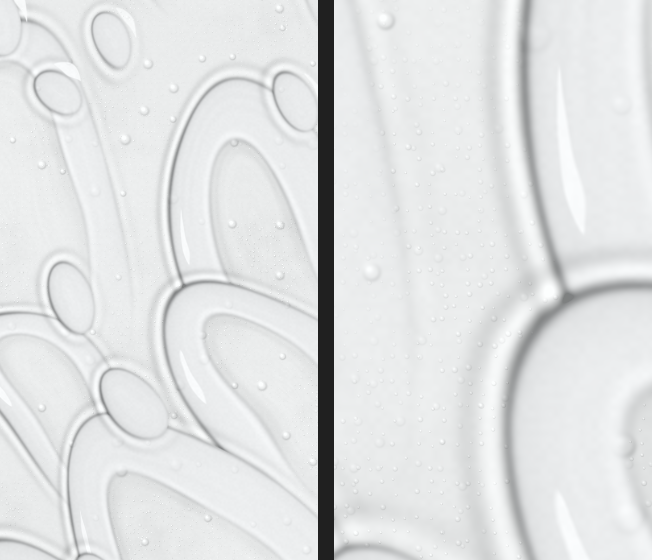
Left: the whole. Right: its middle third, enlarged.
Write a WebGL 2 fragment shader that draws this texture.

```glsl
#version 300 es
precision highp float;
// Smeared clear gel: pale overlapping swoops with shaded ridges, glossy glints and tiny air bubbles.

#define BASE_TONE 0.928
#define RIDGE_DARK 0.30
#define RIDGE_WIDTH 0.0065
#define RIM_LIGHT 0.06
#define WARP 0.10
#define SWOOP_SPACING vec2(0.68, 0.52)
#define LOOP_SPACING vec2(0.44, 0.42)
#define LOOP_SHARE 0.42
#define GRAIN_CELL 0.013
#define GRAIN_DEPTH 0.085
#define BUBBLE_CELL 0.085
#define LIGHT_DIR vec2(-0.92, 0.39)

uniform vec2 u_resolution;
out vec4 fragColor;

float hash(vec2 p) {
  return fract(sin(dot(p, vec2(127.1, 311.7))) * 43758.5453);
}

float noise(vec2 p) {
  vec2 i = floor(p), f = fract(p);
  f = f * f * (3.0 - 2.0 * f);
  return mix(mix(hash(i), hash(i + vec2(1, 0)), f.x),
             mix(hash(i + vec2(0, 1)), hash(i + vec2(1, 1)), f.x), f.y);
}

float bump(float x, float width) {
  return exp(-x * x / (width * width));
}

float ellipseDistance(vec2 q, vec2 r) {
  float k = length(q / r);
  return k * (k - 1.0) / max(length(q / (r * r)), 1e-4);
}

// One smear of gel: its body hides what lies below, its rim is shaded.
// closed = 0 gives an open swoop with a fading tail, 1 a small full loop.
void paintSmear(vec2 p, vec2 seed, vec2 radii, float closed, inout float tone, inout float grain) {
  float tilt = mix(0.2, 1.1, hash(seed + 3.3));
  vec2 side = vec2(cos(tilt), sin(tilt)), tip = vec2(-side.y, side.x);
  vec2 q = vec2(dot(p, side), dot(p, tip));
  q.x += mix(-0.3, 0.7, hash(seed + 5.1)) * q.y * q.y;
  float d = ellipseDistance(q, radii);
  if (d > 0.12) return;

  vec2 n = normalize(q / (radii * radii) + 1e-5);
  float facing = smoothstep(-0.8, 0.9, dot(n.x * side + n.y * tip, LIGHT_DIR));
  float waver = noise(p * 9.0 + seed * 7.0);
  float fade = mix(smoothstep(-0.95, 0.15, q.y / radii.y), 1.0, closed);
  float strength = fade * mix(0.22, 1.0, facing) * mix(0.6, 1.15, waver);
  float w = RIDGE_WIDTH * mix(1.0, 0.85, closed) * mix(0.75, 1.35, waver);

  // Body, with faint streaks along the sweep
  float inside = smoothstep(0.003, -0.003, d) * fade;
  float streak = noise(vec2(d * 65.0, q.y * 3.0) + seed * 11.0) - 0.5;
  tone = mix(tone, BASE_TONE + 0.014 * streak, inside);
  grain = mix(grain, 0.0, inside);

  // Inner edge of the smooth band, bubbly gel beyond it
  float open = 1.0 - closed;
  float band = radii.x * mix(0.3, 0.6, hash(seed + 8.2)) + 0.07 * (noise(p * 3.5 + seed) - 0.5);
  float e = d + band;
  float inner = smoothstep(0.012, -0.012, e) * inside * open;
  grain = mix(grain, 1.0, inner);
  tone -= inside * open * (0.085 * bump(e, 0.008) + 0.04 * bump(e + 0.02, 0.022)
        - 0.035 * bump(e - 0.018, 0.011)) * mix(0.5, 1.2, waver);

  // Outer ridge: dark crease, inner falloff, pale rim and its cast shade
  float shade = RIDGE_DARK * bump(d, w)
              + 0.085 * exp(min(d, 0.0) / 0.022) * smoothstep(0.004, -0.004, d)
              + 0.085 * bump(d - 0.036, 0.011);
  tone += strength * (RIM_LIGHT * bump(d - 0.017, 0.009) - shade);

  // Glossy glint, tapered along the edge
  float a = atan(q.x, q.y);
  float middle = mix(-1.1 + 0.6 * hash(seed + 1.7), 1.5, closed);
  float turn = (a - middle) / mix(0.27, 0.75, closed);
  float taper = 1.0 - turn * turn;
  float offset = mix(-0.042, 0.020, closed);
  float halfWidth = 0.017 * taper * mix(0.3, 1.2, noise(p * 17.0 + seed));
  float glint = smoothstep(0.003, -0.003, abs(d - offset) - halfWidth);
  glint *= smoothstep(0.0, 0.2, taper) * step(0.35, hash(seed + 6.4));
  tone = mix(tone, 0.99, glint * 0.92);
}

// Round bubbles on a jittered lattice: shaded rim and a bright spot.
float bubbles(vec2 p, float cell, float share) {
  vec2 id = floor(p / cell);
  float r = mix(0.10, 0.24, pow(hash(id + 4.7), 2.0));
  vec2 c = 0.3 + 0.4 * vec2(hash(id + 1.3), hash(id + 9.1));
  vec2 v = (fract(p / cell) - c) / r;
  float m = length(v);
  float rim = bump(m - 0.95, 0.28) * (0.45 - 0.55 * dot(v, vec2(-0.5, 0.7)));
  float spot = bump(length(v - vec2(-0.25, 0.3)), 0.5);
  return (spot - rim) * step(hash(id + 2.9), share);
}

void main() {
  vec2 uv = gl_FragCoord.xy / u_resolution.x;
  vec2 p = uv + WARP * (vec2(noise(uv * 2.3 + 4.0), noise(uv * 2.3 + 19.0)) - 0.5);
  float tone = BASE_TONE, grain = 0.9;

  // Large swoops, laid from the top down
  for (int j = 4; j >= -1; j--) {
    for (int i = -1; i <= 2; i++) {
      vec2 id = vec2(i, j);
      vec2 jitter = vec2(hash(id + 0.6), hash(id + 7.7)) - 0.5;
      vec2 center = (id + vec2(0.5 * mod(float(j), 2.0), 0.0) + 0.6 * jitter) * SWOOP_SPACING;
      float size = mix(0.7, 1.25, hash(id + 12.4));
      if (hash(id + 15.8) < 0.8) paintSmear(p - center, id, vec2(0.29, 0.52) * size, 0.0, tone, grain);
    }
  }
  // Small closed loops
  for (int j = 0; j <= 4; j++) {
    for (int i = 0; i <= 2; i++) {
      vec2 id = vec2(i, j) + 40.0;
      vec2 center = (vec2(i, j) + vec2(hash(id + 0.6), hash(id + 7.7)) - 0.25) * LOOP_SPACING;
      float size = mix(0.7, 1.25, hash(id + 12.4));
      if (hash(id + 15.8) < LOOP_SHARE) paintSmear(p - center, id, vec2(0.075, 0.125) * size, 1.0, tone, grain);
    }
  }

  // Air bubbles, cloudy patches and fine tooth
  float patches = smoothstep(0.3, 0.85, noise(uv * 6.0 + 30.0));
  float fine = bubbles(uv, GRAIN_CELL, 0.55) + 0.6 * bubbles(uv + 3.17, GRAIN_CELL * 1.7, 0.4);
  tone += grain * GRAIN_DEPTH * mix(0.2, 1.0, patches) * fine;
  tone += 0.12 * mix(0.25, 1.0, grain) * bubbles(uv + 1.7, BUBBLE_CELL, 0.2);
  tone -= grain * 0.025 * patches * noise(uv * 24.0);
  tone += 0.014 * (noise(uv * 150.0) - 0.5) + 0.02 * (noise(uv * 2.5 + 8.0) - 0.5);

  tone = clamp(tone, 0.5, 0.995);
  vec3 color = vec3(tone - 0.007, tone, tone + 0.004 * (1.0 - grain));
  fragColor = vec4(color, 1.0);
}
```
